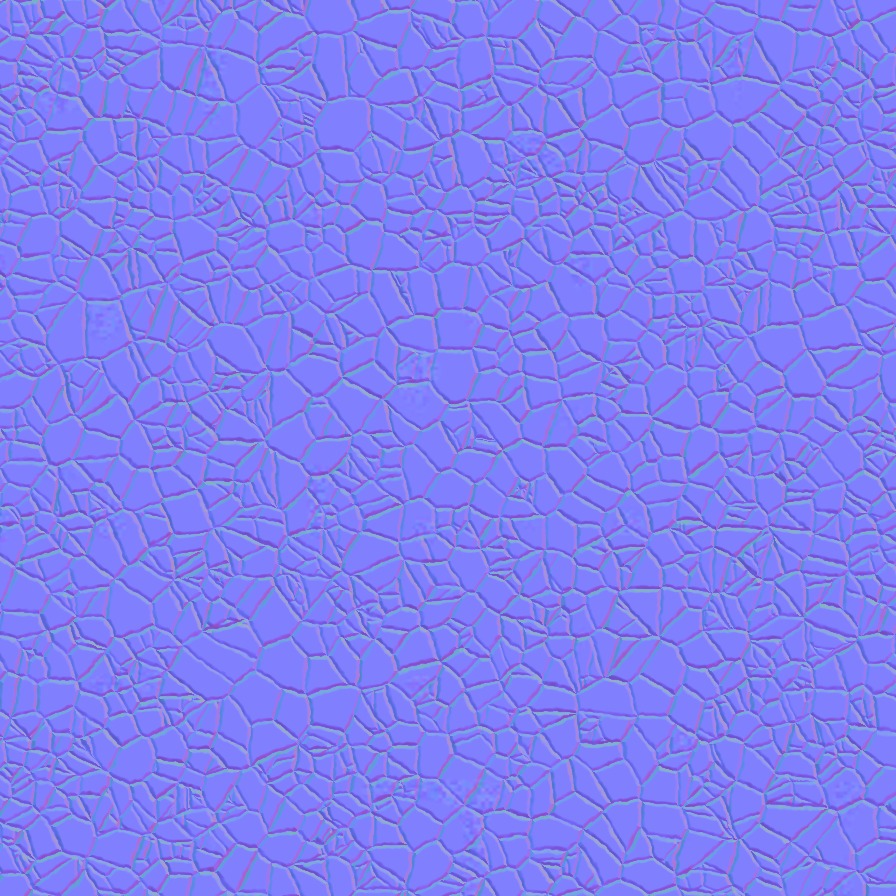
Write a WebGL 2 fragment shader that draws this texture map.

```glsl
#version 300 es
precision highp float;
// Normal map of cracked leather: flat plates parted by thin V-shaped grooves.
// Clumpy Voronoi sites give plates of mixed size; a second Voronoi layer
// splits some plates further, and rare patches carry a fine scuffed grain.

uniform vec2 u_resolution;
out vec4 fragColor;

const int MAX_SITES = 7;

struct Border {
    float dist;     // distance to the nearest plate border, in grid units
    vec2 dir;       // unit direction across that border
    vec2 plate;     // site of the plate we are on
    float variety;  // random value shared by both sides of the border
};

vec2 hash2(vec2 p) {
    vec3 q = fract(p.xyx * vec3(0.1031, 0.1030, 0.0973));
    q += dot(q, q.yzx + 33.33);
    return fract((q.xx + q.yz) * q.zy);
}

vec2 noise2(vec2 p) {
    vec2 i = floor(p);
    vec2 f = fract(p);
    f = f * f * (3.0 - 2.0 * f);
    vec2 low = mix(hash2(i), hash2(i + vec2(1, 0)), f.x);
    vec2 high = mix(hash2(i + vec2(0, 1)), hash2(i + vec2(1, 1)), f.x);
    return mix(low, high, f.y);
}

// Few sites in most grid cells, many in some: large plates beside clusters.
int siteCount(vec2 cell, float seed) {
    float h = hash2(cell + seed + 300.0).x;
    return 1 + int(h * h * float(MAX_SITES));
}

vec2 sitePosition(vec2 cell, int index, float seed) {
    return cell + hash2(cell + seed + float(index) * vec2(31.0, 57.0));
}

Border nearestBorder(vec2 p, float seed) {
    vec2 base = floor(p);
    vec2 home = base;
    float best = 1e3;
    for (int n = 0; n < 9; n++) {
        vec2 cell = base + vec2(n % 3 - 1, n / 3 - 1);
        int count = siteCount(cell, seed);
        for (int k = 0; k < count; k++) {
            vec2 site = sitePosition(cell, k, seed);
            vec2 offset = site - p;
            float d = dot(offset, offset);
            if (d < best) {
                best = d;
                home = site;
            }
        }
    }

    Border result = Border(1e3, vec2(0), home, 0.0);
    vec2 rival = home;
    for (int n = 0; n < 9; n++) {
        vec2 cell = base + vec2(n % 3 - 1, n / 3 - 1);
        int count = siteCount(cell, seed);
        for (int k = 0; k < count; k++) {
            vec2 site = sitePosition(cell, k, seed);
            vec2 across = site - home;
            float gap = length(across);
            if (gap < 1e-4) continue;
            float d = dot(0.5 * (site + home) - p, across / gap);
            if (d < result.dist) {
                result.dist = d;
                result.dir = across / gap;
                rival = site;
            }
        }
    }
    result.variety = hash2((home + rival) * 41.0).x;
    return result;
}

// Tilt of a groove bank: none on the centre line, fading out onto the plate.
float bankProfile(float dist, float halfWidth) {
    float t = dist / halfWidth;
    return smoothstep(-0.15, 0.32, t) * (1.0 - smoothstep(0.35, 1.3, t));
}

vec2 grooveSlope(Border border, float grid, float halfWidth) {
    float depth = mix(0.65, 1.25, border.variety);
    return border.dir * depth * bankProfile(border.dist / grid, halfWidth);
}

void main() {
    vec2 uv = gl_FragCoord.xy / min(u_resolution.x, u_resolution.y);

    // Bend and roughen the straight Voronoi borders.
    vec2 bent = uv + 0.006 * (noise2(uv * 24.0) - 0.5)
                   + 0.0026 * (noise2(uv * 90.0 + 7.0) - 0.5)
                   + 0.0014 * (noise2(uv * 240.0 + 19.0) - 0.5);

    // Main grooves, then finer ones inside some plates only.
    const float mainGrid = 20.0;
    const float fineGrid = 19.0;
    Border plates = nearestBorder(bent * mainGrid, 11.0);
    Border splits = nearestBorder(bent * fineGrid + 0.37, 500.0);
    float isSplit = step(hash2(plates.plate * 53.0).y, 0.3);
    float insidePlate = smoothstep(0.001, 0.004, plates.dist / mainGrid);
    vec2 slope = grooveSlope(plates, mainGrid, 0.0038);
    slope += 0.85 * isSplit * insidePlate * grooveSlope(splits, fineGrid, 0.0033);

    // Crumbly banks: the tilt varies along each groove.
    slope *= mix(0.6, 1.4, noise2(uv * 170.0 + 31.0).x);

    // Small faint scuffed patches.
    float scuffed = smoothstep(0.84, 0.94, noise2(uv * 17.0 + 3.0).x);
    slope += 0.6 * scuffed * (noise2(uv * vec2(230.0, 270.0)) - 0.5);

    // Encode the softened normal as colour.
    vec3 normal = normalize(vec3(slope * vec2(0.97, 1.2), 1.0));
    normal.xy *= 0.47;
    fragColor = vec4(0.5 + 0.5 * normal, 1.0);
}
```
